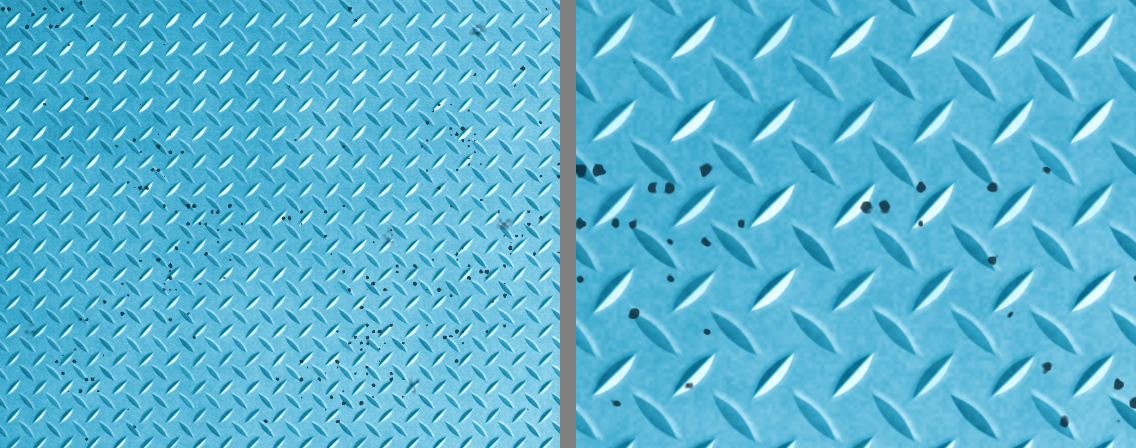
Left, the full canvas; right, a detail of the centre.
A WebGL 1 fragment shader for this texture:

```glsl
precision highp float;
// Blue painted tread plate: two interleaved lattices of raised lens-shaped lugs,
// leaning opposite ways, lit from below right over a diagonal sheen. All shading
// is one tone value looked up in a six-step ramp, then grain and specks are added.

uniform vec2 u_resolution;

const vec2 REPEATS = vec2(21.04, 15.87);    // lugs across and down
const vec2 FIRST_LUG = vec2(0.49, 0.72);    // first lug from the top left, in cells
const vec2 BRIGHT_LUG = vec2(0.0225, 0.0062); // half length, half width
const vec2 DARK_LUG = vec2(0.0235, 0.0052);
const float LEAN = 0.80;                    // lug angle, radians
const float SOFTNESS = 0.0011;              // edge blur
const float JITTER = 0.0012;                // lug misplacement
const float GRAIN = 0.55;
const float SPECK_GRID = 75.0;
const float STAIN_GRID = 5.0;

const vec3 DEEP  = vec3(0.02, 0.38, 0.51);
const vec3 SHADE = vec3(0.11, 0.53, 0.66);
const vec3 BASE  = vec3(0.22, 0.66, 0.80);
const vec3 MID   = vec3(0.41, 0.75, 0.87);
const vec3 PALE  = vec3(0.58, 0.84, 0.93);
const vec3 SHINE = vec3(0.78, 0.96, 1.00);
const vec3 WHITE = vec3(0.96, 1.00, 1.00);
const vec3 GRIME = vec3(0.03, 0.15, 0.20);

float hash(vec2 p) {
  return fract(sin(dot(p, vec2(127.1, 311.7))) * 43758.5453);
}

float noise(vec2 p) {
  vec2 i = floor(p), f = fract(p);
  f = f * f * (3.0 - 2.0 * f);
  return mix(mix(hash(i), hash(i + vec2(1.0, 0.0)), f.x),
             mix(hash(i + vec2(0.0, 1.0)), hash(i + 1.0), f.x), f.y);
}

// Tone 0..6 to colour, from deep shadow to white
vec3 ramp(float t) {
  vec3 c = mix(DEEP, SHADE, clamp(t, 0.0, 1.0));
  c = mix(c, BASE, clamp(t - 1.0, 0.0, 1.0));
  c = mix(c, MID, clamp(t - 2.0, 0.0, 1.0));
  c = mix(c, PALE, clamp(t - 3.0, 0.0, 1.0));
  c = mix(c, SHINE, clamp(t - 4.0, 0.0, 1.0));
  return mix(c, WHITE, clamp(t - 5.0, 0.0, 1.0));
}

// Approximate signed distance to a pointed lens lying along x
float lens(vec2 q, vec2 size) {
  float s = q.x / size.x;
  float slope = 2.0 * size.y * s / size.x;
  return (abs(q.y) - size.y * (1.0 - s * s)) / sqrt(1.0 + slope * slope);
}

// Position in lug axes: x along the lug, y across it toward the lit lower side
vec2 lugAxes(vec2 cell, vec2 pitch, float side) {
  vec2 id = floor(cell);
  vec2 q = (fract(cell) - 0.5) * pitch;
  q += JITTER * (vec2(hash(id + side), hash(id + 17.3 * side)) - 0.5);
  float angle = LEAN + 0.10 * (hash(id + 5.1) - 0.5);
  vec2 along = vec2(cos(angle), side * sin(angle));
  vec2 across = side * vec2(along.y, -along.x);
  return vec2(dot(q, along), dot(q, across));
}

void main() {
  vec2 uv = gl_FragCoord.xy / u_resolution;
  vec2 p = gl_FragCoord.xy / u_resolution.y;
  vec2 pitch = vec2(u_resolution.x / u_resolution.y, 1.0) / REPEATS;
  float blur = max(SOFTNESS, 0.7 / u_resolution.y);
  float down = 1.0 - uv.y;

  // Sheen, mottling and grain of the flat plate
  float tone = 1.65 + 1.35 * uv.x + 0.85 * down;
  tone += 0.5 * (noise(p * 7.0) - 0.5) + 0.35 * (noise(p * 45.0) - 0.5);
  float grain = noise(p * 330.0) + 0.6 * noise(p * 170.0) - 0.8;
  tone += GRAIN * grain;

  // Lattice coordinates counted from the top left
  vec2 cell = vec2(uv.x, uv.y - 1.0) * REPEATS + vec2(0.5 - FIRST_LUG.x, 0.5 + FIRST_LUG.y);
  vec2 darkCell = cell + 0.5;
  float wear = hash(floor(cell) + 3.7);
  float darkWear = hash(floor(darkCell) + 9.2);

  // Dark lugs with a pale rim below
  vec2 b = lugAxes(darkCell, pitch, -1.0);
  float rim = lens(b - vec2(0.0, 0.0034), DARK_LUG * vec2(1.05, 1.0));
  tone += (0.9 + 0.6 * darkWear) * smoothstep(0.003, -0.002, rim);
  float darkBody = smoothstep(blur, -blur, lens(b, DARK_LUG));
  float darkTone = 0.35 + 0.8 * darkWear + 0.5 * uv.x + 0.6 * smoothstep(-0.004, 0.004, b.y);
  tone = mix(tone, darkTone + 0.4 * grain, darkBody);

  // Bright lugs: shadowed upper flank, gleaming lower flank
  vec2 a = lugAxes(cell, pitch, 1.0);
  float d = lens(a, BRIGHT_LUG);
  float halo = smoothstep(0.005, 0.0, d);
  tone += halo * mix(-0.9, 0.7, smoothstep(-0.003, 0.003, a.y));
  float split = BRIGHT_LUG.y * (mix(-0.4, 0.3, down) + 0.3 * (wear - 0.5));
  float gleam = smoothstep(split - 1.3 * blur, split + 1.3 * blur, a.y);
  float lugTone = mix(0.3 + 0.5 * wear, 5.7 - 0.7 * wear, gleam);
  tone = mix(tone, lugTone + 0.3 * grain, smoothstep(blur, -blur, d));

  vec3 color = ramp(tone);

  // Sparse chips, gathered in patches
  vec2 chip = p * SPECK_GRID, chipId = floor(chip);
  float chipSize = 0.10 + 0.25 * hash(chipId + 2.9);
  float chipDist = length(fract(chip) - 0.5) + 0.25 * (noise(p * 260.0) - 0.5);
  float patchy = smoothstep(0.60, 0.85, noise(p * 6.0 + 4.0));
  float chipped = step(1.0 - 0.004 - 0.10 * patchy, hash(chipId + 0.7));
  color = mix(color, GRIME, 0.8 * chipped * smoothstep(chipSize + 0.08, chipSize - 0.08, chipDist));

  // A few broad scuffs
  vec2 stain = p * STAIN_GRID, stainId = floor(stain);
  vec2 s = fract(stain) - 0.3 - 0.4 * vec2(hash(stainId + 1.3), hash(stainId + 6.1));
  float scuff = smoothstep(0.13, 0.0, length(s)) * step(0.8, hash(stainId + 8.4));
  color = mix(color, GRIME, 0.6 * scuff * smoothstep(0.35, 0.8, noise(p * 120.0)));

  gl_FragColor = vec4(clamp(color, 0.0, 1.0), 1.0);
}
```
